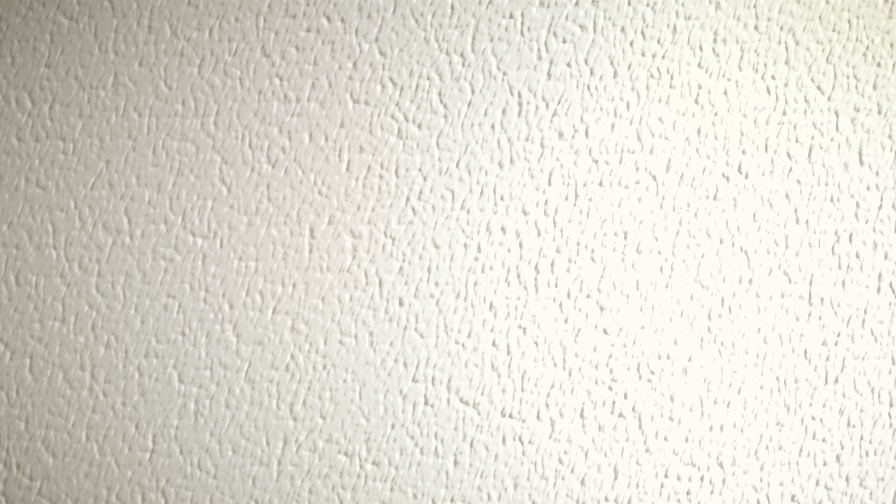
This texture is drawn by a Shadertoy shader. Its source:

```glsl
// Pale embossed plaster under a strong glow from the right.
// Smooth cellular bumps, stretched and slanted, are shaded by their slope
// toward the lamp; a broad light falloff sets the tone and the warm tint.

vec2 hash2(vec2 p) {
    vec3 q = fract(p.xyx * vec3(0.1031, 0.1030, 0.0973));
    q += dot(q, q.yzx + 33.33);
    return fract((q.xx + q.yz) * q.zy);
}

// Rounded cell height: a soft minimum of squared distance, negated
float bumps(vec2 p) {
    vec2 cell = floor(p);
    float sum = 0.0;
    for (int y = -1; y <= 1; y++) {
        for (int x = -1; x <= 1; x++) {
            vec2 id = cell + vec2(x, y);
            vec2 d = id + 0.05 + 0.9 * hash2(id) - p;
            sum += exp(-11.0 * dot(d, d));
        }
    }
    return log(sum + 0.0001) / 11.0;
}

// Two sizes of grain, leaning a little to the right
float plasterHeight(vec2 p) {
    p.x -= 0.2 * p.y;
    p += 0.003 * sin(p.yx * vec2(61.0, 83.0) + 2.0 * sin(p * 37.0));
    float coarse = bumps(p / vec2(0.0145, 0.0240));
    float fine = bumps(p / vec2(0.0095, 0.0150) + 71.0);
    return coarse + 0.5 * fine;
}

// Brightness of the wall before relief, brightest right of the centre
float lampTone(vec2 uv) {
    float side = pow(abs(uv.x - 0.78), 1.5);
    float rise = uv.y - 0.42;
    return 1.045 - 0.53 * side - 0.40 * rise * rise * mix(1.0, 0.7, uv.x);
}

void mainImage(out vec4 fragColor, in vec2 fragCoord) {
    vec2 uv = fragCoord / iResolution.xy;
    vec2 p = fragCoord / iResolution.y;

    // Slope toward the lamp: positive faces it, negative is shaded
    vec2 toLamp = vec2(0.0024, 0.0016);
    float slope = plasterHeight(p - toLamp) - plasterHeight(p + toLamp);
    float patches = 0.88 + 0.12 * sin(p.x * 19.0 + 2.0 * sin(p.y * 13.0))
                                * sin(p.y * 17.0 + 1.5 * sin(p.x * 11.0));

    // Shadows deepen on the bright side, highlights show on the dim side
    float tone = lampTone(uv);
    float shadow = smoothstep(0.03, 0.50, -slope);
    float shine = smoothstep(0.05, 0.50, slope);
    tone += 0.06 * slope;
    tone -= shadow * patches * mix(0.09, 0.25, smoothstep(0.05, 0.7, uv.x));
    tone += shine * patches * 0.10;
    tone = min(tone, 0.988);

    // Warm grey in the dark, creamy upper right, faint blush on the left
    float dim = 1.0 - tone;
    vec3 color = vec3(tone, tone - 0.05 * dim, tone - 0.027 - 0.12 * dim);
    color.b -= 0.04 * smoothstep(0.6, 1.0, uv.x) * smoothstep(0.6, 1.0, uv.y);
    vec2 blush = (uv - vec2(0.34, 0.62)) / vec2(0.14, 0.28);
    color += vec3(0.008, -0.005, -0.004) * exp(-dot(blush, blush));
    fragColor = vec4(clamp(color, 0.0, 1.0), 1.0);
}
```
